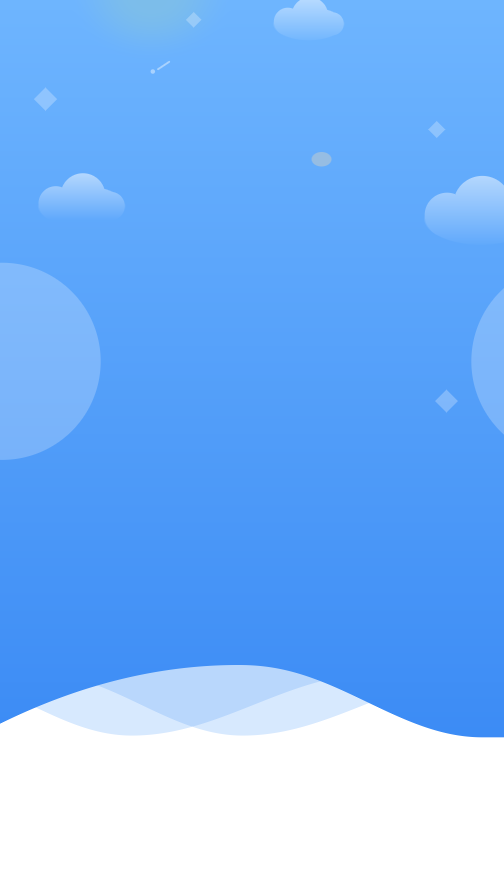
This background is drawn by a Shadertoy shader. Its source:

```glsl
// Blue gradient sky with soft clouds, pale discs and diamonds above white rolling waves.
#define WIDTH 432.0
#define SKY_TOP vec3(0.432, 0.710, 0.998)
#define SKY_LOW vec3(0.235, 0.547, 0.960)
#define GLOW_COLOR vec3(0.50, 0.75, 0.90)
#define PEBBLE_COLOR vec3(0.59, 0.74, 0.89)
#define WAVE_BACK vec3(0.725, 0.845, 0.990)
#define WAVE_MID vec3(0.845, 0.912, 0.995)
#define DISC_ALPHA 0.23
#define DIAMOND_ALPHA 0.26
#define CLOUD_ALPHA 0.52

const float PI = 3.14159265;

// Coverage of a shape from its signed distance, one pixel soft.
float cover(float d) {
    return clamp(0.5 - d * iResolution.x / WIDTH, 0.0, 1.0);
}

float ellipse(vec2 p, vec2 radii) {
    return (length(p / radii) - 1.0) * min(radii.x, radii.y);
}

float segment(vec2 p, vec2 a, vec2 b) {
    vec2 ab = b - a;
    return length(p - a - ab * clamp(dot(p - a, ab) / dot(ab, ab), 0.0, 1.0));
}

// Three puffs on an oval base; half the width is one unit.
float cloud(vec2 p) {
    float d = ellipse(p - vec2(0.0, 0.03), vec2(1.0, 0.47));
    d = min(d, length(p - vec2(-0.60, -0.03)) - 0.40);
    d = min(d, length(p - vec2(0.03, -0.21)) - 0.52);
    return min(d, length(p - vec2(0.67, 0.03)) - 0.33);
}

// Height of the rear hill: parabola to the left, eased cosine to the right.
float hillLine(float x) {
    float dx = x - 204.0;
    float fall = 0.5 - 0.5 * cos(min(dx * 0.015, PI));
    return 570.0 + (dx < 0.0 ? 0.00121 * dx * dx : 62.0 * pow(fall, 1.1));
}

// Height of a front trough, steeper on its left side.
float troughLine(float x, float center) {
    float dx = x - center;
    float phase = min(abs(dx) * (dx < 0.0 ? 0.018 : 0.015), PI);
    return 630.5 - 26.5 * (1.0 - cos(phase));
}

void mainImage(out vec4 fragColor, in vec2 fragCoord) {
    // Canvas units: WIDTH across, y runs down from the top edge.
    vec2 p = vec2(fragCoord.x, iResolution.y - fragCoord.y) * WIDTH / iResolution.x;
    vec3 white = vec3(1.0);

    // Sky and warm glow at the top
    vec3 color = mix(SKY_TOP, SKY_LOW, clamp(p.y / 630.0, 0.0, 1.0));
    float glow = 1.0 - smoothstep(0.2, 1.0, length((p - vec2(130.0, -4.0)) / vec2(72.0, 58.0)));
    color = mix(color, GLOW_COLOR, 0.8 * glow);

    // Large pale discs at both sides
    for (int i = 0; i < 2; i++) {
        vec2 center = vec2(1.8 + 486.7 * float(i), 309.7);
        color = mix(color, white, DISC_ALPHA * cover(length(p - center) - 84.5));
    }

    // Diamonds: position and half diagonal
    vec3 diamonds[4] = vec3[4](vec3(39.0, 85.0, 10.0), vec3(166.0, 17.0, 6.7),
                               vec3(374.3, 111.0, 7.3), vec3(382.7, 343.8, 9.8));
    for (int i = 0; i < 4; i++) {
        vec2 q = abs(p - diamonds[i].xy);
        float d = (q.x + q.y - diamonds[i].z) * 0.7071;
        color = mix(color, white, DIAMOND_ALPHA * cover(d));
    }

    // Pebble and small comet
    color = mix(color, PEBBLE_COLOR, cover(ellipse(p - vec2(275.6, 136.5), vec2(8.5, 6.2))));
    float comet = min(length(p - vec2(131.0, 61.3)) - 1.9,
                      segment(p, vec2(135.5, 59.3), vec2(145.0, 53.0)) - 0.8);
    color = mix(color, white, 0.42 * cover(comet));

    // Clouds: position, half width and the height where they fade out
    vec4 clouds[3] = vec4[3](vec4(264.7, 19.5, 30.0, 0.62), vec4(70.0, 175.5, 37.0, 0.36),
                             vec4(412.0, 185.8, 48.0, 0.55));
    for (int i = 0; i < 3; i++) {
        vec4 c = clouds[i];
        vec2 q = (p - c.xy) / c.z;
        float fade = clamp((c.w - q.y) / (c.w + 0.73), 0.0, 1.0);
        color = mix(color, white, CLOUD_ALPHA * fade * cover(cloud(q) * c.z));
    }

    // Waves: the rear hill whitens where the two front troughs overlap it
    float first = cover(troughLine(p.x, 113.0) - p.y);
    float second = cover(troughLine(p.x, 208.0) - p.y);
    vec3 water = mix(WAVE_BACK, WAVE_MID, max(first, second));
    water = mix(water, white, min(first, second));
    color = mix(color, water, cover(hillLine(p.x) - p.y));

    fragColor = vec4(color, 1.0);
}
```
